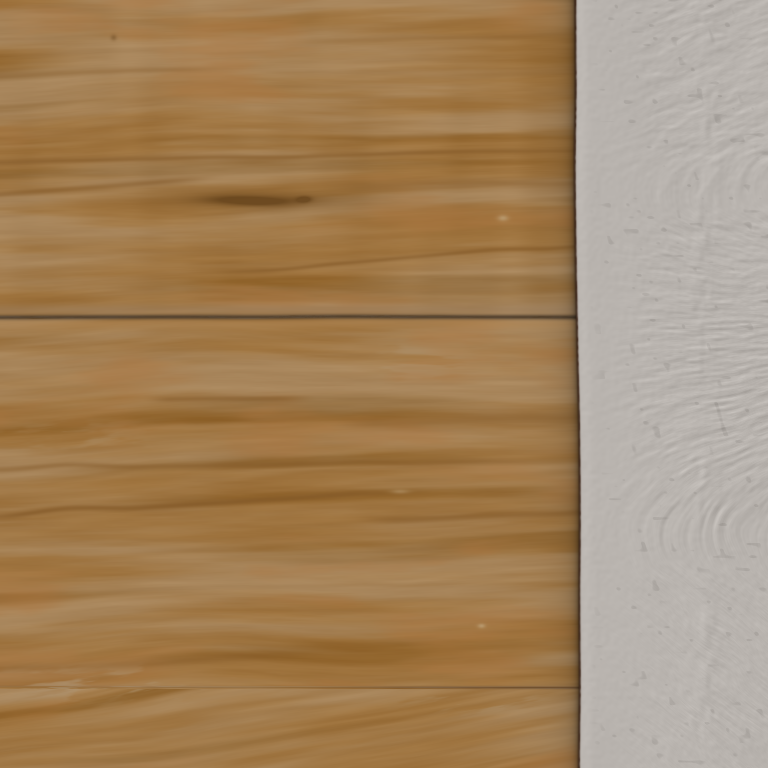
A WebGL 2 fragment shader for this texture:

```glsl
#version 300 es
precision highp float;
uniform vec2 u_resolution;
out vec4 fragColor;

float hash(vec2 p) {
  vec3 q = fract(vec3(p.xyx) * 0.1031);
  q += dot(q, q.yzx + 33.33);
  return fract((q.x + q.y) * q.z);
}

float noise(vec2 p) {
  vec2 i = floor(p), f = fract(p);
  f = f * f * (3.0 - 2.0 * f);
  return mix(mix(hash(i), hash(i + vec2(1, 0)), f.x),
             mix(hash(i + vec2(0, 1)), hash(i + vec2(1, 1)), f.x), f.y);
}

float fbm(vec2 p) {
  float sum = 0.0, amp = 0.53;
  for (int i = 0; i < 4; i++) {
    sum += amp * noise(p);
    p = p * 2.03 + 17.3;
    amp *= 0.5;
  }
  return sum;
}

// Soft stroke from a to b that tapers at both ends
float streak(vec2 p, vec2 a, vec2 b, float width) {
  float t = (p.x - a.x) / (b.x - a.x);
  float d = (p.y - mix(a.y, b.y, t)) / width;
  return exp(-d * d) * smoothstep(-0.08, 0.12, t) * smoothstep(1.08, 0.8, t);
}

float blob(vec2 p, vec2 center, vec2 size) {
  vec2 d = (p - center) / size;
  return exp(-dot(d, d));
}

vec3 wood(vec2 p) {
  float seam = 0.586 + 0.002 * p.x + 0.002 * (noise(vec2(p.x * 9.0, 2.0)) - 0.5);
  float upper = smoothstep(-0.002, 0.002, p.y - seam);
  float lowest = smoothstep(0.107, 0.103, p.y);

  // Grain, tilted differently on each plank
  float tilt = mix(0.025, 0.16, lowest);
  vec2 g = vec2(p.x, p.y - tilt * p.x + 0.022 * (noise(p * vec2(4, 7)) - 0.5));
  g += vec2(3.7, 1.9) * upper + vec2(7.1, 4.3) * lowest;
  float broad = fbm(g * vec2(2.5, 30));
  float fine = fbm(g * vec2(9, 150));
  float bands = noise(g * vec2(2.2, 52));
  vec3 col = mix(vec3(0.615, 0.445, 0.235), vec3(0.66, 0.525, 0.36),
                 smoothstep(0.28, 0.72, broad));
  col += (fine - 0.5) * vec3(0.06, 0.065, 0.065);
  col -= smoothstep(0.6, 0.95, bands) * vec3(0.06, 0.065, 0.075);
  col += upper * (noise(p * vec2(30, 5)) - 0.5) * 0.025;
  col = mix(col, vec3(0.67, 0.46, 0.25), 0.45 * smoothstep(0.55, 0.8, fbm(g * vec2(5, 22) + 40.0)));

  // Long dark veins
  vec2 q = p + vec2(0, 0.007 * (noise(p * vec2(11, 3)) - 0.5));
  float veins = 0.7 * streak(q, vec2(-0.1, 0.789), vec2(0.8, 0.806), 0.0035);
  veins += 0.7 * streak(q, vec2(-0.1, 0.742), vec2(0.28, 0.77), 0.004);
  veins += 0.4 * streak(q, vec2(-0.1, 0.9), vec2(0.3, 0.91), 0.004);
  veins += 0.4 * streak(q, vec2(0.4, 0.948), vec2(0.8, 0.956), 0.004);
  veins += 0.7 * streak(q, vec2(0.29, 0.647), vec2(0.8, 0.684), 0.003);
  veins += 0.5 * streak(q, vec2(0.44, 0.757), vec2(0.8, 0.762), 0.007);
  veins += 0.7 * streak(q, vec2(0.2, 0.482), vec2(0.4, 0.483), 0.004);
  veins += 0.5 * streak(q, vec2(0.45, 0.448), vec2(0.82, 0.462), 0.008);
  veins += 0.6 * streak(q, vec2(-0.1, 0.39), vec2(0.75, 0.402), 0.004);
  veins += 0.9 * streak(q, vec2(-0.03, 0.329), vec2(0.54, 0.361), 0.004);
  veins += 0.7 * streak(q, vec2(0.48, 0.324), vec2(0.82, 0.338), 0.005);
  veins += 0.5 * streak(q, vec2(-0.1, 0.122), vec2(0.4, 0.149), 0.006);
  col = mix(col, vec3(0.51, 0.345, 0.155), min(0.75 * veins, 0.8));

  // Knot and its halo
  float knot = 0.4 * blob(q, vec2(0.35, 0.742), vec2(0.13, 0.013))
             + 0.8 * blob(q, vec2(0.325, 0.741), vec2(0.055, 0.006))
             + 0.7 * blob(q, vec2(0.396, 0.743), vec2(0.009, 0.004))
             + 0.4 * blob(p, vec2(0.148, 0.951), vec2(0.004));
  col = mix(col, vec3(0.38, 0.25, 0.10), min(knot, 0.8));

  // Pale worn patches and chips
  float wornGrain = smoothstep(0.48, 0.68, fbm(g * vec2(13, 75) + 9.0));
  float worn = blob(p, vec2(0.15, 0.108), vec2(0.16, 0.019))
             + 0.8 * blob(p, vec2(0.62, 0.087), vec2(0.09, 0.014))
             + 0.5 * blob(p, vec2(0.53, 0.53), vec2(0.09, 0.025))
             + 0.5 * blob(p, vec2(0.09, 0.43), vec2(0.1, 0.02));
  col = mix(col, vec3(0.69, 0.60, 0.48), min(worn, 1.0) * wornGrain * 0.75);
  float chips = blob(p, vec2(0.655, 0.716), vec2(0.007, 0.004))
              + blob(p, vec2(0.627, 0.185), vec2(0.005, 0.003))
              + 0.6 * blob(p, vec2(0.521, 0.36), vec2(0.012, 0.003));
  col = mix(col, vec3(0.74, 0.63, 0.47), 0.75 * chips);

  // Plank seams
  float d = p.y - seam;
  col = mix(col, vec3(0.61, 0.50, 0.38), 0.5 * exp(-pow((d - 0.009) / 0.008, 2.0)));
  col = mix(col, vec3(0.68, 0.52, 0.33), 0.5 * exp(-pow((d + 0.009) / 0.006, 2.0)));
  col = mix(col, vec3(0.27, 0.22, 0.17), 0.8 * exp(-pow(d / 0.0032, 2.0)));
  float lowSeam = exp(-pow((p.y - 0.106 + 0.002 * p.x) / 0.0018, 2.0));
  return mix(col, vec3(0.38, 0.27, 0.17), lowSeam * mix(0.15, 0.7, smoothstep(0.35, 0.7, p.x)));
}

// Wrinkled height of the painted surface
float relief(vec2 p) {
  float slope = mix(0.9, -0.35, smoothstep(0.25, 0.8, p.y));
  vec2 w = vec2(p.x, p.y + slope * p.x) + 0.012 * (noise(p * 22.0) - 0.5);
  float wrinkles = fbm(w * vec2(32, 105)) * smoothstep(0.76, 0.91, p.x);
  float column = exp(-pow((p.x - 0.915 - 0.012 * noise(vec2(p.y * 6.0, 5))) / 0.018, 2.0));
  float ridges = noise(p * vec2(110, 42)) * column * smoothstep(0.35, 0.65, noise(vec2(3, p.y * 11.0)));
  return wrinkles + 0.6 * ridges + 0.12 * noise(p * 170.0);
}

vec3 wall(vec2 p, float d) {
  float light = relief(p + vec2(-0.0015, 0.002)) - relief(p + vec2(0.0015, -0.002));
  vec3 col = vec3(0.72, 0.70, 0.68) - clamp(light, -0.5, 0.6) * 0.12;
  col += (fbm(p * vec2(7, 4)) - 0.5) * 0.03;
  float pits = smoothstep(0.84, 0.95, noise(vec2(p.x + p.y * 0.3, p.y) * vec2(80, 120)));
  col -= 0.05 * pits * smoothstep(0.76, 0.8, p.x);
  return col + 0.02 * exp(-pow((d - 0.008) / 0.008, 2.0));
}

void main() {
  vec2 p = gl_FragCoord.xy / u_resolution;
  float pixel = 1.0 / u_resolution.x;
  float edge = 0.7545 - 0.0055 * smoothstep(0.3, 0.82, p.y) + 0.0015 * (noise(vec2(p.y * 9.0, 8)) - 0.5);
  float d = p.x - edge;

  // Contact shadow on the boards, then the wall and its dark rim
  vec3 boards = wood(p) * (1.0 - 0.22 * exp(min(d, 0.0) / 0.022) - 0.4 * exp(min(d, 0.0) / 0.004));
  vec3 col = mix(boards, wall(p, d), smoothstep(-pixel, pixel, d));
  float rim = exp(-pow(d / 0.0016, 2.0)) * (0.6 + 0.3 * noise(vec2(1, p.y * 190.0)));
  fragColor = vec4(mix(col, vec3(0.24, 0.15, 0.10), rim), 1.0);
}
```
